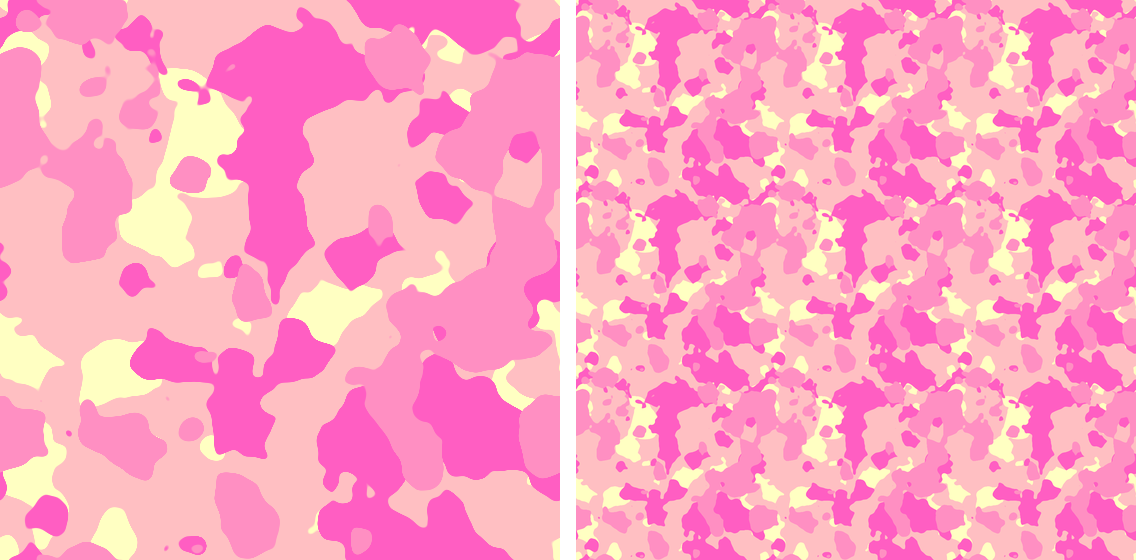
Left, the tile; right, the same tile 3 across and 3 down.
A WebGL 1 fragment shader for this texture:

```glsl
precision highp float;
uniform vec2 u_resolution;

vec3 hash3(vec3 p) {
  vec3 q = vec3(dot(p, vec3(127.1, 311.7, 74.7)),
                dot(p, vec3(269.5, 183.3, 246.1)),
                dot(p, vec3(113.5, 271.9, 124.6)));
  return fract(sin(q) * 43758.5453);
}

// Cellular noise: soft bumps and dents around one jittered point per cell
float cellNoise(vec2 uv, float cells, float seed) {
  vec2 p = uv * cells;
  vec2 home = floor(p);
  float sum = 0.0;
  for (int y = -1; y <= 1; y++) {
    for (int x = -1; x <= 1; x++) {
      vec2 cell = home + vec2(float(x), float(y));
      vec3 h = hash3(vec3(mod(cell, cells), seed));
      vec2 d = p - cell - h.xy;
      float bump = max(0.0, 1.0 - dot(d, d));
      sum += (2.0 * h.z - 1.0) * bump * bump * bump;
    }
  }
  return sum;
}

// Three octaves, scaled to unit deviation
float blobField(vec2 uv, float seed) {
  float sum = 0.0;
  float cells = 8.0;
  float amplitude = 1.0;
  for (int i = 0; i < 3; i++) {
    sum += amplitude * cellNoise(uv, cells, seed + float(i));
    cells *= 2.0;
    amplitude *= 0.41;
  }
  return sum * 2.37;
}

// Patch coverage with an edge about one pixel wide
float patches(vec2 uv, float seed, float level) {
  float edge = 12.0 / u_resolution.x;
  return smoothstep(level - edge, level + edge, blobField(uv, seed));
}

void main() {
  vec2 uv = gl_FragCoord.xy / u_resolution;

  vec3 palePink = vec3(1.0, 0.75, 0.76);
  vec3 cream = vec3(1.0, 1.0, 0.76);
  vec3 hotPink = vec3(1.0, 0.37, 0.76);
  vec3 midPink = vec3(1.0, 0.56, 0.76);

  // Camouflage layers, bottom to top
  vec3 color = palePink;
  color = mix(color, cream, patches(uv, 3.0, 0.72));
  color = mix(color, hotPink, patches(uv, 17.0, 0.42));
  color = mix(color, midPink, patches(uv, 31.0, 0.79));

  gl_FragColor = vec4(color, 1.0);
}
```
